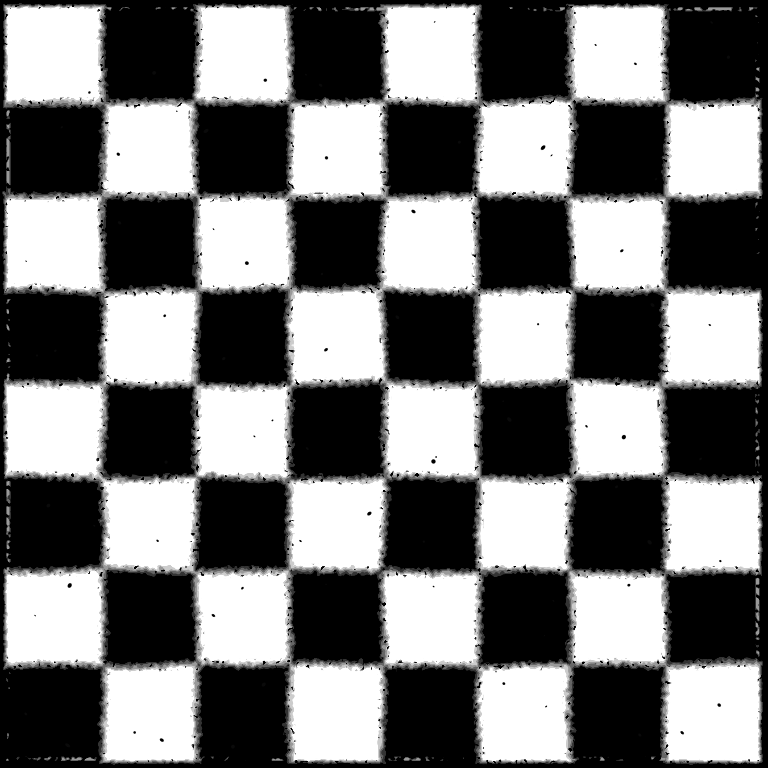
A WebGL 1 fragment shader for this pattern:

```glsl
precision highp float;

// Worn eight by eight checkerboard inside a black frame.
// Signed distance to the tile edges is roughened by gradient noise and turned
// into a stepped grey fringe; chips, specks and frame scuffs are added on top.

uniform vec2 u_resolution;

vec2 hash2(vec2 p) {
    vec3 q = fract(p.xyx * vec3(0.1031, 0.1030, 0.0973));
    q += dot(q, q.yzx + 33.33);
    return fract((q.xx + q.yz) * q.zy);
}

float corner(vec2 cell, vec2 offset, vec2 f) {
    return dot(hash2(cell + offset) * 2.0 - 1.0, f - offset);
}

float gradientNoise(vec2 p) {
    vec2 i = floor(p), f = fract(p);
    vec2 u = f * f * f * (f * (f * 6.0 - 15.0) + 10.0);
    return mix(mix(corner(i, vec2(0.0, 0.0), f), corner(i, vec2(1.0, 0.0), f), u.x),
               mix(corner(i, vec2(0.0, 1.0), f), corner(i, vec2(1.0, 1.0), f), u.x), u.y);
}

// Round specks scattered inside one tile; local runs from 0 to 1 across it.
float specks(vec2 local, vec2 tile, float pixel) {
    float mask = 0.0;
    for (int i = 0; i < 2; i++) {
        vec2 seed = tile * 7.0 + float(i) * 71.0 + 13.0;
        vec2 centre = 0.1 + 0.8 * hash2(seed);
        vec2 shape = hash2(seed + 29.0);
        float radius = mix(-0.001, 0.0028, shape.x);
        vec2 delta = (local - centre) * 0.122;
        delta.x += delta.y * (shape.y - 0.5);
        float dot1 = 1.0 - smoothstep(-pixel, pixel, length(delta) - radius);
        mask = max(mask, dot1 * step(0.0006, radius));
    }
    return mask;
}

// Five grey steps with softened transitions.
float stepped(float tone) {
    float level = clamp(tone, 0.0, 1.0) * 5.0;
    return (floor(level) + smoothstep(0.3, 0.7, fract(level))) / 5.0;
}

void main() {
    vec2 p = gl_FragCoord.xy / u_resolution;
    float pixel = 0.7 / min(u_resolution.x, u_resolution.y);

    // Slightly uneven tile grid
    vec2 warp = vec2(gradientNoise(p * 9.0 + 40.0), gradientNoise(p * 9.0 + 90.0));
    vec2 grid = (p + warp * 0.008 - 0.5) / 0.122 + 4.0;
    vec2 tile = clamp(floor(grid), 0.0, 7.0);
    float isWhite = mod(tile.x + tile.y, 2.0);

    // Signed distances: positive in white tiles, and inside the frame
    vec2 toLine = abs(grid - clamp(floor(grid + 0.5), 1.0, 7.0)) * 0.122;
    float edge = min(toLine.x, toLine.y) * (isWhite * 2.0 - 1.0);
    vec2 inside = vec2(0.4915, 0.492) - abs(p - vec2(0.4985, 0.5));
    float frame = min(inside.x, inside.y);
    edge = min(edge, frame * 2.0);

    // Ragged grey fringe
    float grit = gradientNoise(p * 150.0);
    float rough = edge + 0.006 * grit + 0.003 * gradientNoise(p * 63.0 + 17.0);
    float tone = stepped(0.5 + rough / 0.012);

    // Dark chips along the fringe
    float chip = smoothstep(0.24, 0.36, gradientNoise(p * 185.0 + 300.0));
    tone *= 1.0 - chip * (1.0 - smoothstep(0.004, 0.009, abs(edge)));

    // Patchy scuffs where dark tiles meet the frame
    float band = smoothstep(0.0, 0.003, frame) * (1.0 - smoothstep(0.004, 0.008, frame));
    float patchy = grit + gradientNoise(p * 7.0 + 5.0);
    float scuff = 0.65 * band * smoothstep(0.0, 0.35, patchy);
    tone = max(tone, stepped(scuff) * (1.0 - isWhite));

    // Specks: black on white, barely visible on black
    float speck = specks(grid - tile, tile, pixel) * step(0.0, frame);
    tone = mix(tone, 0.04 * (1.0 - isWhite), speck);

    gl_FragColor = vec4(vec3(tone), 1.0);
}
```
